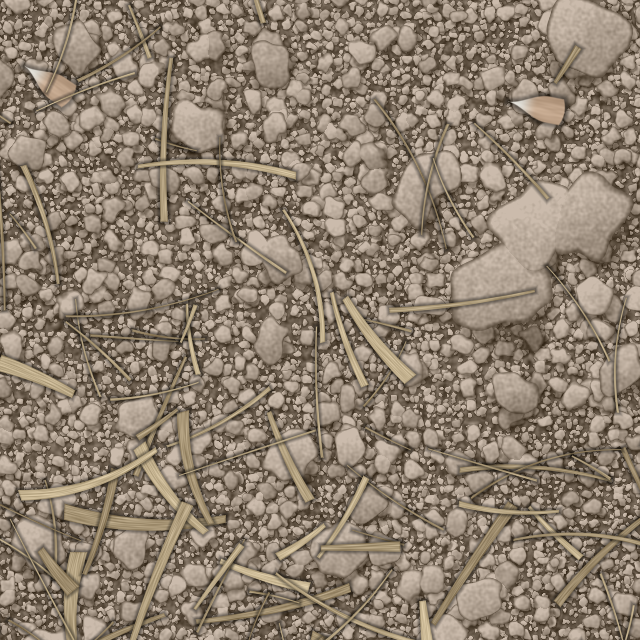
Write a three.js fragment shader that draws this texture.

```glsl
// Dry crumbly soil with clods of many sizes, scattered straw and two pale cloves.
varying vec2 vUv;

vec2 hash2(vec2 p) {
  vec3 h = fract(p.xyx * vec3(0.1031, 0.1030, 0.0973));
  h += dot(h, h.yzx + 33.33);
  return fract((h.xx + h.yz) * h.zy);
}

vec2 turn(vec2 p, float angle) {
  float c = cos(angle), s = sin(angle);
  return vec2(c * p.x + s * p.y, c * p.y - s * p.x);
}

float corner(vec2 cell, vec2 offset, vec2 f) {
  return dot(hash2(cell + offset) * 2.0 - 1.0, f - offset);
}

// Gradient noise, roughly -0.6 to 0.6
float noise(vec2 p) {
  vec2 i = floor(p), f = fract(p);
  vec2 u = f * f * f * (f * (f * 6.0 - 15.0) + 10.0);
  float low = mix(corner(i, vec2(0.0), f), corner(i, vec2(1.0, 0.0), f), u.x);
  float high = mix(corner(i, vec2(0.0, 1.0), f), corner(i, vec2(1.0), f), u.x);
  return mix(low, high, u.y);
}

// One size of clod, laid with its shadow over the tone below
float clods(float tone, vec2 p, float count, float density) {
  vec2 g = p * count;
  g += 0.3 * vec2(noise(g * 2.0), noise(g * 2.0 + 37.0));
  vec2 cell = floor(g);
  float height = -1.0, shade = 1.0, shadow = 0.0;
  for (int y = -1; y <= 1; y++) {
    for (int x = -1; x <= 1; x++) {
      vec2 id = cell + vec2(float(x), float(y));
      vec2 a = hash2(id + count), b = hash2(id + count * 3.0 + 50.0);
      if (b.x > density + 0.4 * noise(id * 0.23 + count)) continue;
      vec2 q = g - id - 0.5 - (a - 0.5) * 0.7;
      float radius = mix(0.28, 0.55, b.y);
      vec2 s = abs(turn(q, a.y * 40.0)) * vec2(0.88, 1.14);
      float h = 1.0 - pow(pow(s.x, 2.6) + pow(s.y, 2.6), 1.0 / 2.6) / radius;
      shadow = max(shadow, 1.3 - length(q / radius - vec2(0.08, -0.2)));
      if (h > height) {
        height = h;
        shade = 0.97 + 0.2 * dot(q, vec2(-0.35, 0.9)) / radius + 0.25 * (a.x - 0.5);
      }
    }
  }
  shade *= mix(0.42, 1.0, smoothstep(0.0, clamp(0.012 * count, 0.15, 0.35), height));
  tone *= 1.0 - 0.42 * smoothstep(0.0, 0.45, shadow);
  return mix(tone, shade, smoothstep(0.0, 0.004 * count, height));
}

// Pale teardrop clove with a papery white tip
vec3 clove(vec3 col, vec2 p, vec2 centre, float angle) {
  vec2 q = turn(p - centre, angle);
  float width = 0.021 * smoothstep(-0.06, 0.005, q.x);
  float edge = max(abs(q.y) - width, length(q + vec2(0.012, 0.0)) - 0.045);
  vec3 skin = mix(vec3(0.85, 0.84, 0.81), vec3(0.75, 0.64, 0.54), smoothstep(-0.04, -0.01, q.x));
  skin += 0.1 * noise(q * vec2(30.0, 200.0)) - 4.0 * abs(q.y + 0.004);
  col *= 1.0 - 0.4 * (1.0 - smoothstep(0.0, 0.01, edge));
  return mix(col, skin + 0.03, 1.0 - smoothstep(-0.002, 0.001, edge));
}

// One tapered, slightly bent stalk with lengthwise fibres
vec3 straw(vec3 col, vec2 p, float i) {
  vec2 a = hash2(vec2(i, 3.0)), b = hash2(vec2(i, 17.0)), c = hash2(vec2(i, 41.0));
  vec2 q = turn(p - vec2(a.x, pow(a.y, 1.5)) * 1.1 + 0.05, b.x * 6.2832);
  float halfLength = mix(0.03, 0.13, b.y);
  q.y += (c.x - 0.5) * 3.0 * q.x * q.x;
  float width = mix(0.0012, 0.0105, c.y * c.y * c.y) * (1.0 - 0.35 * q.x / halfLength);
  float edge = max(abs(q.y) - width, abs(q.x) - halfLength);
  if (edge > 0.01) return col;
  float fibre = noise(vec2(q.x * 25.0, q.y * 450.0) + i * 7.0);
  vec3 tint = mix(vec3(0.61, 0.54, 0.42), vec3(0.82, 0.75, 0.61), fract(a.x * 17.0 + c.y));
  tint += 0.2 * fibre - 0.1 * smoothstep(-0.003, 0.0, edge);
  col *= 1.0 - 0.4 * (1.0 - smoothstep(0.0, 0.007, edge));
  return mix(col, tint, 1.0 - smoothstep(-0.001, 0.001, edge));
}

void main() {
  vec2 p = vUv;

  // Soil: crumbs first, larger clods on top
  float tone = 0.42 + 0.5 * noise(p * 90.0);
  tone = clods(tone, p, 95.0, 0.9);
  tone = clods(tone, p + 3.1, 58.0, 0.65);
  tone = clods(tone, p + 5.7, 36.0, 0.5);
  tone = clods(tone, p + 8.3, 24.0, 0.3);
  tone = clods(tone, p + 11.9, 13.0, 0.16);
  tone = clods(tone, p + 14.2, 7.5, 0.1);

  // Grit and broad patches
  tone += 0.22 * noise(p * 170.0) + 0.16 * noise(p * 70.0) + 0.1 * noise(p * 5.0);
  vec3 col = mix(vec3(0.19, 0.14, 0.08), vec3(0.73, 0.67, 0.61), clamp(tone, 0.0, 1.12));

  col = clove(col, p, vec2(0.085, 0.865), -0.6);
  col = clove(col, p, vec2(0.85, 0.83), -0.2);

  for (int i = 0; i < 95; i++) col = straw(col, p, float(i) + 1.0);

  gl_FragColor = vec4(col, 1.0);
}
```
